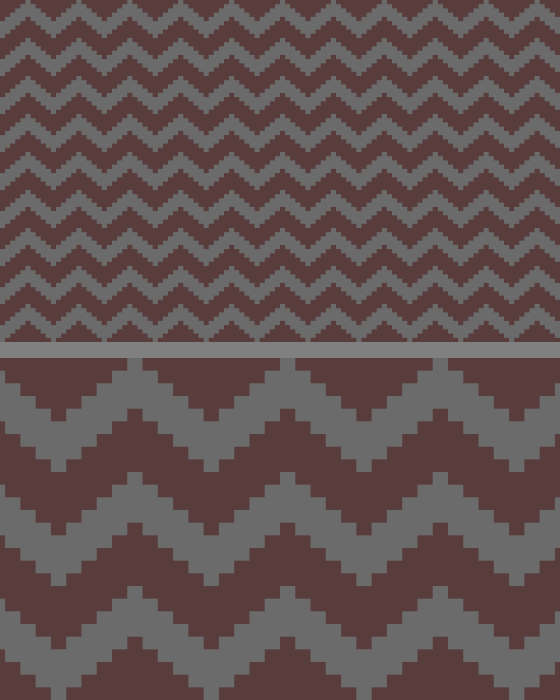
Top, the full canvas; bottom, a detail of the centre.
Give the GLSL for this pattern, as a WebGL 1 fragment shader.

```glsl
precision highp float;

// Stepped chevron stripes: grey zigzag bands on a maroon ground.
// A grid of cells is coloured by a triangle wave of whole cells, and each
// pixel blends the cells it overlaps by area, so the steps stay smooth.

uniform vec2 u_resolution;

const vec2 REPEATS = vec2(11.0, 9.0);      // chevrons across, bands down
const vec2 TILE_CELLS = vec2(10.0, 9.0);   // cells in one repeat
const float BAND_CELLS = 4.0;              // height of the grey band in cells
const vec3 GROUND_COLOR = vec3(0.35, 0.24, 0.24);
const vec3 BAND_COLOR = vec3(0.42, 0.42, 0.42);

// 1.0 where the cell belongs to a band; rows count downwards from the top.
float bandCell(vec2 cell) {
  float halfWidth = 0.5 * TILE_CELLS.x;
  float drop = abs(mod(cell.x, TILE_CELLS.x) - halfWidth);
  // The half cell keeps the wrap and threshold away from rounding errors.
  float row = mod(cell.y - drop + 0.5, TILE_CELLS.y);
  return 1.0 - step(BAND_CELLS, row);
}

// Area-weighted band amount inside a pixel footprint, measured in cells.
float bandCoverage(vec2 center, vec2 footprint) {
  vec2 low = floor(center - 0.5 * footprint);
  vec2 upperEdge = center + 0.5 * footprint;
  vec2 high = floor(upperEdge);
  vec2 share = clamp((upperEdge - high) / footprint, 0.0, 1.0);
  float lowRow = mix(bandCell(low), bandCell(vec2(high.x, low.y)), share.x);
  float highRow = mix(bandCell(vec2(low.x, high.y)), bandCell(high), share.x);
  return mix(lowRow, highRow, share.y);
}

void main() {
  vec2 uv = gl_FragCoord.xy / u_resolution;
  vec2 cellCount = REPEATS * TILE_CELLS;
  vec2 position = vec2(uv.x, 1.0 - uv.y) * cellCount;
  float band = bandCoverage(position, cellCount / u_resolution);
  gl_FragColor = vec4(mix(GROUND_COLOR, BAND_COLOR, band), 1.0);
}
```
